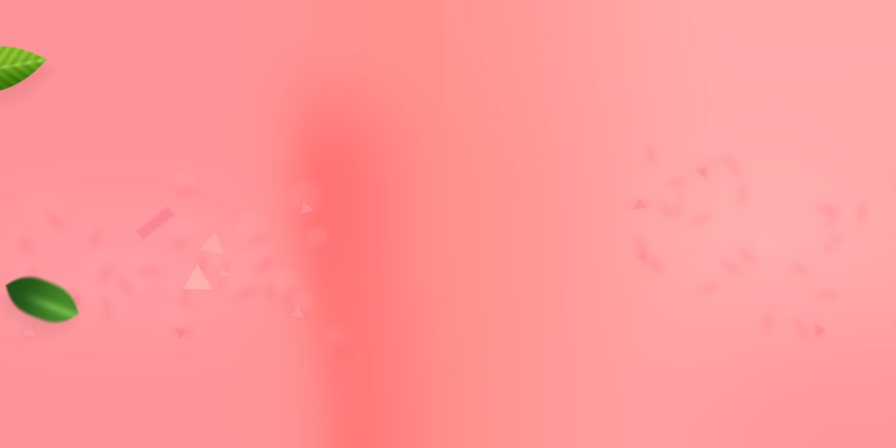
Write a Shadertoy shader that draws this background.

```glsl
float hash(float n) {
    return fract(sin(n * 127.1) * 43758.5453);
}

vec2 turn(vec2 p, float angle) {
    float c = cos(angle), s = sin(angle);
    return vec2(c * p.x + s * p.y, c * p.y - s * p.x);
}

float inside(float d, float blur) {
    return 1.0 - smoothstep(-blur, blur, d);
}

float triangle(vec2 p, float radius) {
    return max(abs(p.x) * 0.87 + p.y * 0.5, -p.y) - radius * 0.5;
}

// Pointed oval along x; a higher power gives blunter ends
float leafShape(vec2 p, vec2 size, float power) {
    return abs(p.y) - size.y * (1.0 - pow(abs(p.x) / size.x, power));
}

vec3 backdrop(vec2 p) {
    vec3 col = mix(vec3(1.0, 0.575, 0.605), vec3(1.0, 0.57, 0.55), smoothstep(0.35, 0.95, p.x));
    col = mix(col, vec3(1.0, 0.655, 0.66), smoothstep(0.95, 1.65, p.x));
    col = mix(col, vec3(1.0, 0.58, 0.615), 0.9 * smoothstep(1.1, 1.9, p.x) * (1.0 - smoothstep(0.0, 0.5, p.y)));
    col.gb += 0.015 * smoothstep(0.985, 0.995, p.x) * smoothstep(0.5, 1.0, p.y);

    // Pale haze behind the two clusters
    vec2 hazeLeft = (p - vec2(0.3, 0.4)) / vec2(0.4, 0.17);
    vec2 hazeRight = (p - vec2(1.72, 0.5)) / vec2(0.28, 0.2);
    col.gb += 0.03 * exp(-dot(hazeLeft, hazeLeft)) + 0.025 * exp(-dot(hazeRight, hazeRight));

    // Red vertical fold, steeper on its left side
    float across = p.x - mix(0.79, 0.725, smoothstep(0.0, 0.6, p.y));
    float fold = exp(-pow(across / (across < 0.0 ? 0.085 : 0.17), 2.0));
    fold *= (1.0 - smoothstep(0.58, 0.93, p.y)) * mix(0.75, 1.0, smoothstep(0.1, 0.6, p.y));
    return mix(col, vec3(1.0, 0.435, 0.435), 0.9 * fold);
}

// Soft discs, rosy smudges and small shards around a centre
vec3 scatter(vec3 col, vec2 p, vec2 centre, vec2 spread, float seed, float strength) {
    for (int i = 0; i < 26; i++) {
        float n = seed + float(i) * 7.0;
        vec2 offset = vec2(hash(n) * 2.0 - 1.0, hash(n + 1.0) + hash(n + 2.0) - 1.0);
        vec2 q = p - centre - offset * spread;
        float radius = mix(0.014, 0.045, hash(n + 3.0));
        float disc = inside(length(q) - radius, 0.008 + 0.012 * hash(n + 4.0));
        col = mix(col, vec3(1.0, 0.67, 0.69), 0.2 * strength * disc);

        vec2 s = turn(q - 0.05 * vec2(hash(n + 5.0) - 0.5, -0.5), 6.3 * hash(n + 6.0));
        float smudge = exp(-dot(s * s, vec2(1500.0, 5000.0)));
        col = mix(col, vec3(0.98, 0.43, 0.49), 0.3 * strength * smudge);

        if (i % 4 == 0) {
            float shard = inside(triangle(s, 0.016), 0.0025);
            vec3 tint = hash(n + 3.5) > 0.4 ? vec3(1.0, 0.7, 0.7) : vec3(0.96, 0.46, 0.52);
            col = mix(col, tint, 0.4 * strength * shard);
        }
    }
    return col;
}

void mainImage(out vec4 fragColor, in vec2 fragCoord) {
    vec2 p = fragCoord / iResolution.y;
    p.x += 1.0 - 0.5 * iResolution.x / iResolution.y;
    float pixel = 1.0 / iResolution.y;
    vec3 col = backdrop(p);
    col = scatter(col, p, vec2(0.38, 0.4), vec2(0.38, 0.2), 3.0, 0.9);
    col = scatter(col, p, vec2(1.69, 0.49), vec2(0.32, 0.23), 311.0, 0.65);

    // Larger crisp shards
    vec3 pale = vec3(1.0, 0.71, 0.7);
    col = mix(col, pale, 0.75 * inside(triangle(p - vec2(0.441, 0.373), 0.037), 0.002));
    col = mix(col, pale, 0.5 * inside(triangle(turn(p - vec2(0.475, 0.453), -0.15), 0.03), 0.002));
    col = mix(col, pale, 0.35 * inside(triangle(turn(p - vec2(1.71, 0.452), 0.1), 0.04), 0.003));
    vec2 strip = abs(turn(p - vec2(0.347, 0.502), 0.68));
    float stripDistance = max(strip.x - 0.045, strip.y - 0.012);
    col = mix(col, vec3(0.96, 0.47, 0.54), 0.55 * inside(stripDistance, 0.005));

    // Upper leaf entering from the left, with its shadow
    vec2 q = turn(p - vec2(-0.02, 0.845), 0.175);
    float shade = inside(leafShape(q + vec2(0.0, 0.025), vec2(0.126, 0.05), 2.0), 0.035);
    col = mix(col, vec3(0.78, 0.42, 0.42), 0.3 * shade);
    vec3 green = mix(vec3(0.25, 0.5, 0.04), vec3(0.55, 0.78, 0.18), smoothstep(-0.045, 0.025, q.y));
    green += 0.12 * exp(-pow(q.y / 0.004, 2.0));
    green *= 0.93 + 0.07 * sin(240.0 * (q.x - abs(q.y)));
    col = mix(col, green, inside(leafShape(q, vec2(0.126, 0.05), 2.0), 1.2 * pixel));

    // Lower leaf, out of focus
    q = turn(p - vec2(0.094, 0.331), -0.38);
    shade = inside(leafShape(q + vec2(0.0, 0.025), vec2(0.085, 0.04), 3.0), 0.035);
    col = mix(col, vec3(0.8, 0.48, 0.5), 0.35 * shade);
    green = mix(vec3(0.13, 0.32, 0.09), vec3(0.27, 0.53, 0.15), smoothstep(-0.07, 0.06, q.x));
    green += vec3(0.16, 0.18, 0.12) * exp(-pow((q.y + 0.006) / 0.011, 2.0)) * smoothstep(-0.06, 0.03, q.x);
    col = mix(col, green, inside(leafShape(q, vec2(0.087, 0.042), 3.0), 0.007));

    fragColor = vec4(clamp(col, 0.0, 1.0), 1.0);
}
```
